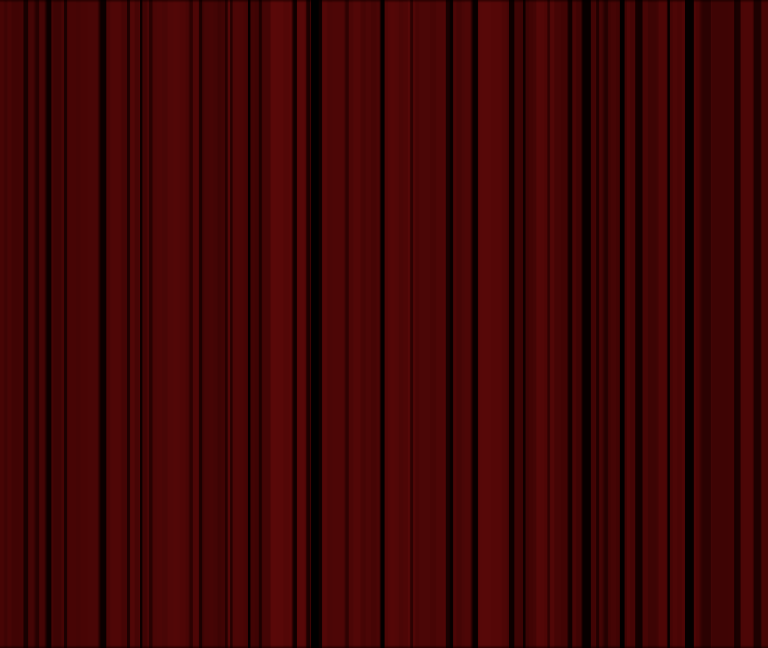
Give the GLSL for this pattern, as a Shadertoy shader.

```glsl
#define BROAD_STRIPS 34.0
#define FINE_STRIPS 140.0
#define BASE_TONE 0.62
#define BROAD_CONTRAST 0.22
#define FINE_CONTRAST 0.14
#define FOLD_CHANCE 0.6
#define FOLD_CORE 0.0008
#define FOLD_SPREAD 0.0045
#define SOFT_SIDE 0.0075
#define CRISP_SIDE 0.0018
#define HEM 0.005

float hash(float n, float seed) {
    vec2 p = fract(vec2(n, seed) * vec2(0.1031, 0.1137) + 0.317);
    p += dot(p, p.yx + 33.33);
    return fract((p.x + p.y) * p.x * 7.13);
}

// Flat strips with one jittered boundary per cell
float strips(float x, float count, float seed, float pixel) {
    float cell = floor(x * count);
    float edge = mix(0.25, 0.75, hash(cell, seed));
    float blur = 0.25 * pow(hash(cell, seed + 1.0), 3.0);
    blur = clamp(blur, min(0.25, 0.7 * pixel * count), 0.25);
    float side = smoothstep(edge - blur, edge + blur, fract(x * count));
    return mix(hash(cell, seed + 2.0), hash(cell + 1.0, seed + 2.0), side);
}

// Scattered dark folds: soft on the left, crisp on the right
float folds(float x, float count, float seed, float pixel) {
    float cell = floor(x * count);
    float center = mix(0.4, 0.75, hash(cell, seed));
    float d = (fract(x * count) - center) / count;
    float core = FOLD_CORE + FOLD_SPREAD * pow(hash(cell, seed + 1.0), 3.0);
    float soft = max(pixel, SOFT_SIDE * pow(hash(cell, seed + 2.0), 2.0));
    float crisp = max(pixel, CRISP_SIDE);
    float profile = smoothstep(-core - soft, -core, d)
                  * (1.0 - smoothstep(core, core + crisp, d));
    float depth = mix(0.35, 1.0, hash(cell, seed + 3.0));
    return profile * depth * step(hash(cell, seed + 4.0), FOLD_CHANCE);
}

void mainImage(out vec4 fragColor, in vec2 fragCoord) {
    vec2 uv = fragCoord / iResolution.xy;
    float pixel = 1.0 / iResolution.x;

    // Uneven spacing: strips crowd together in some regions
    float x = uv.x + 0.012 * sin(23.0 * uv.x) + 0.005 * sin(61.0 * uv.x + 1.0);

    // Cloth tone
    float tone = BASE_TONE
               + BROAD_CONTRAST * strips(x, BROAD_STRIPS, 3.0, pixel)
               + FINE_CONTRAST * strips(x, FINE_STRIPS, 11.0, pixel);

    // Folds at three spacings
    float count = 11.0;
    for (int layer = 0; layer < 3; layer++) {
        tone *= 1.0 - folds(uv.x, count, 20.0 + 7.0 * float(layer), pixel);
        count = floor(count * 1.7) + 1.0;
    }

    // Thin shaded hem at top and bottom
    tone *= mix(0.6, 1.0, smoothstep(0.0, HEM, min(uv.y, 1.0 - uv.y)));

    // Black to deep red, with a trace of grey in the lights
    vec3 color = vec3(0.36 * tone, vec2(0.034 * tone * tone));
    fragColor = vec4(color, 1.0);
}
```
